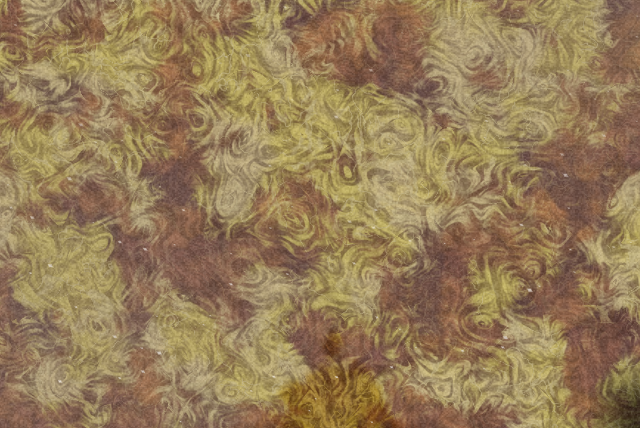
Give the GLSL for this texture, as a Shadertoy shader.

```glsl
#define CLUMP_SCALE 9.5
#define ALGAE_COVER 0.545
#define FLOW_SCALE 9.0
#define STRAND_GRAIN 165.0
#define STRAND_STEP 0.0035
#define STONE_SCALE 17.0
#define CURL_SCALE 17.0
#define FLECK_SCALE 20.0
#define FLECK_SHARE 0.15
#define GRAIN_AMOUNT 0.11

float hash(vec2 p) {
    return fract(sin(dot(p, vec2(127.1, 311.7))) * 43758.5453);
}

vec2 hash2(vec2 p) {
    return vec2(hash(p), hash(p + 37.3));
}

float noise(vec2 p) {
    vec2 i = floor(p), f = fract(p);
    f = f * f * (3.0 - 2.0 * f);
    return mix(mix(hash(i), hash(i + vec2(1, 0)), f.x),
               mix(hash(i + vec2(0, 1)), hash(i + vec2(1, 1)), f.x), f.y);
}

float fbm(vec2 p) {
    float sum = 0.0, amp = 0.533;
    for (int i = 0; i < 4; i++) {
        sum += amp * noise(p);
        p = mat2(1.6, 1.2, -1.2, 1.6) * p + 7.7;
        amp *= 0.5;
    }
    return sum;
}

// Swirling drift: the curl of a smooth stream function
float stream(vec2 p) {
    return noise(p) + 0.45 * noise(mat2(1.6, 1.2, -1.2, 1.6) * p + 4.0);
}

vec2 flow(vec2 p) {
    p *= FLOW_SCALE;
    float e = 0.05, s = stream(p);
    vec2 curl = vec2(stream(p + vec2(0, e)) - s, s - stream(p + vec2(e, 0)));
    return curl / (length(curl) + 0.004);
}

// Fine noise smeared along the flow gives hair-like strands
float strands(vec2 p, float seed) {
    float sum = noise(p * STRAND_GRAIN);
    for (int side = -1; side <= 1; side += 2) {
        vec2 q = p;
        for (int i = 0; i < 6; i++) {
            q += float(side) * STRAND_STEP * flow(q + seed);
            sum += noise(q * STRAND_GRAIN);
        }
    }
    return smoothstep(0.32, 0.68, sum / 13.0);
}

// Loose threads along the contours of warped noise
float curls(vec2 p) {
    float line = 0.0;
    vec2 warp = vec2(fbm(p * 15.0), fbm(p * 15.0 + 31.0)) * 0.12;
    for (int i = 0; i < 4; i++) {
        float k = float(i);
        float level = abs(noise((p + warp) * (CURL_SCALE + 5.0 * k) + 19.0 * k) - 0.5);
        float gate = smoothstep(0.5, 0.7, noise(p * 21.0 + 53.0 * k));
        line = max(line, gate * smoothstep(0.06, 0.01, level));
    }
    return line;
}

// Blurred stones: x is tint, y is roundness
vec2 stones(vec2 p) {
    vec2 cell = floor(p);
    float tint = 0.0, total = 0.0, nearest = 9.0;
    for (int y = -1; y <= 1; y++)
    for (int x = -1; x <= 1; x++) {
        vec2 id = cell + vec2(x, y);
        vec2 d = id + hash2(id) - p;
        float dist = dot(d, d), weight = exp(-12.0 * dist);
        tint += weight * hash(id + 11.0);
        total += weight;
        nearest = min(nearest, dist);
    }
    return vec2(tint / total, exp(-3.0 * nearest));
}

// Pale floating specks, slightly angular
float flecks(vec2 p) {
    vec2 id = floor(p * FLECK_SCALE);
    vec2 d = (fract(p * FLECK_SCALE) - 0.15 - 0.7 * hash2(id)) / FLECK_SCALE;
    float size = mix(0.0014, 0.0045, pow(hash(id + 5.0), 3.0));
    float shape = max(abs(d.x + 0.5 * d.y), abs(d.y) * 1.3);
    float aa = 1.0 / iResolution.y;
    return step(1.0 - FLECK_SHARE, hash(id + 3.0)) * smoothstep(size + aa, size - aa, shape);
}

void mainImage(out vec4 fragColor, in vec2 fragCoord) {
    vec2 p = fragCoord / iResolution.y;
    vec2 uv = fragCoord / iResolution.xy;
    float hair = mix(strands(p, 0.0), strands(p, 5.3), smoothstep(0.4, 0.6, noise(p * 16.0)));

    // Rusty bed with maroon hollows
    vec2 stone = stones(p * STONE_SCALE + 1.5 * fbm(p * 14.0));
    float hollow = smoothstep(0.36, 0.66, fbm(p * 6.0 + 60.0) + 0.06 * (uv.x - 0.5));
    vec3 bed = mix(vec3(0.65, 0.45, 0.28), vec3(0.45, 0.30, 0.27), 0.45 * hollow + 0.55 * stone.x);
    bed *= 0.80 + 0.26 * stone.y + 0.20 * (hair - 0.5);
    bed = mix(bed, vec3(0.34, 0.25, 0.26), 0.6 * smoothstep(0.54, 0.72, fbm(p * 9.0 + 90.0)));

    // Weed clumps with frayed edges
    vec2 drift = p + 0.012 * flow(p);
    float clump = fbm(drift * CLUMP_SCALE) + 0.14 * (hair - 0.5);
    clump += 0.08 * (0.5 - uv.x) + 0.10 * (noise(p * 2.6 + 8.0) - 0.5);
    float cover = smoothstep(-0.13, 0.13, clump - 1.0 + ALGAE_COVER);
    float pale = smoothstep(0.35, 0.65, fbm(p * 9.0 + 23.0));
    vec3 shade = mix(vec3(0.53, 0.46, 0.25), vec3(0.53, 0.46, 0.34), pale);
    vec3 lit = mix(vec3(0.76, 0.71, 0.39), vec3(0.77, 0.71, 0.52), pale);
    vec3 weed = mix(shade, lit, 0.80 * hair + 0.35 * smoothstep(0.45, 0.75, clump));
    vec3 col = mix(bed, weed, 0.9 * cover);
    col = mix(col, vec3(0.77, 0.72, 0.54), 0.6 * curls(p) * (0.25 + 0.75 * cover));

    // Sky haze over the water, clear amber gap at the bottom, dark corner
    float haze = smoothstep(0.75, 0.0, length(uv - vec2(0.0, 0.25)))
               + smoothstep(0.55, 0.0, length(uv - vec2(1.0, 0.95)));
    col = mix(col, vec3(0.58, 0.51, 0.46), 0.05 + 0.25 * min(haze, 1.0));
    float gap = 0.22 - p.y - abs(p.x - 0.77) + 0.20 * (fbm(p * 14.0) - 0.5);
    vec3 amber = (col - 0.12) * vec3(1.06, 0.92, 0.48);
    col = mix(col, amber, 0.8 * smoothstep(-0.01, 0.07, gap));
    col *= 1.0 - 0.6 * smoothstep(0.17, 0.0, length(p - vec2(1.5, 0.02)));

    // Specks and fine grain
    col = mix(col, vec3(0.90, 0.87, 0.84), 0.9 * flecks(p) * mix(1.0, 0.4, uv.y));
    col += GRAIN_AMOUNT * (noise(p * 290.0) - 0.5);
    fragColor = vec4(col, 1.0);
}
```
